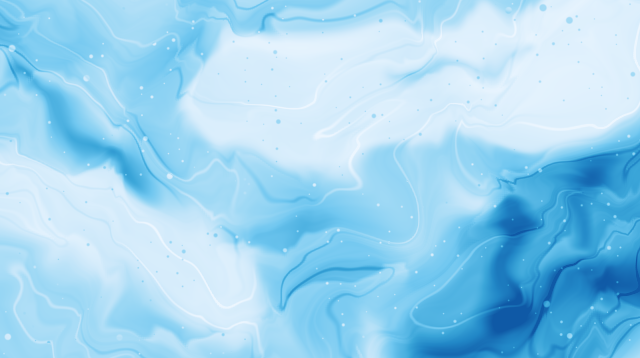
Reproduce this texture procedurally as a WebGL 2 fragment shader.

```glsl
#version 300 es
precision highp float;

uniform vec2 u_resolution;
out vec4 fragColor;

const int LOBES = 12;
const vec3 INKS[7] = vec3[7](
  vec3(.06, .35, .65), vec3(.13, .53, .78), vec3(.23, .65, .85), vec3(.44, .78, .94),
  vec3(.62, .85, .96), vec3(.80, .91, .98), vec3(.94, .97, 1.0));

// Poured lobes: segment ends, then radius, softness and tone shift
const vec4 SPINES[LOBES] = vec4[LOBES](
  vec4(.82, .70, 1.8, .92), vec4(-.05, .46, .62, .27), vec4(1.4, .15, 1.8, .4),
  vec4(1.41, .42, 1.38, .12), vec4(1.28, .04, 1.8, .24), vec4(1.58, .3, 1.66, .58),
  vec4(1.1, .03, 1.27, .45), vec4(.88, .38, .95, .2), vec4(.02, .78, .38, .5),
  vec4(0., 1., .2, .85), vec4(.52, .95, .46, .58), vec4(1.05, .77, 1.5, .92));
const vec3 SHAPES[LOBES] = vec3[LOBES](
  vec3(.19, .03, 1.45), vec3(.14, .06, 1.3), vec3(.3, .05, -1.9),
  vec3(.04, .03, -1.7), vec3(.05, .05, -1.6), vec3(.03, .03, -1.2),
  vec3(.06, .05, 1.1), vec3(.1, .08, -1.), vec3(.03, .035, -2.),
  vec3(.08, .08, -1.), vec3(.08, .08, -.7), vec3(.02, .04, -.9));

vec2 hash2(vec2 p) {
  vec3 h = fract(p.xyx * vec3(.1031, .1030, .0973));
  h += dot(h, h.yzx + 33.33);
  return fract((h.xx + h.yz) * h.zy);
}

float corner(vec2 cell, vec2 offset) {
  float angle = 6.2832 * hash2(cell).x;
  return dot(vec2(cos(angle), sin(angle)), offset);
}

// Signed gradient noise, roughly -1 to 1
float noise(vec2 p) {
  vec2 i = floor(p), f = fract(p), e = vec2(1, 0);
  vec2 u = f * f * f * (f * (f * 6. - 15.) + 10.);
  float low = mix(corner(i, f), corner(i + e, f - e), u.x);
  float high = mix(corner(i + e.yx, f - e.yx), corner(i + 1., f - 1.), u.x);
  return 1.5 * mix(low, high, u.y);
}

float fbm(vec2 p) {
  float sum = 0., gain = .55;
  for (int i = 0; i < 4; i++) {
    sum += gain * noise(p);
    p = mat2(1.6, 1.2, -1.2, 1.6) * p + 7.3;
    gain *= .5;
  }
  return sum;
}

// Repeated folding of the plane, as in stirred paint
vec2 stir(vec2 p, float amount, float frequency) {
  for (int i = 0; i < 4; i++) {
    vec2 k = p * frequency + float(i) * 5.7;
    p += amount * vec2(noise(k + 3.1), noise(k.yx + 17.4));
    amount *= .56;
    frequency *= 1.8;
  }
  return p;
}

float segment(vec2 p, vec2 a, vec2 b) {
  vec2 ab = b - a;
  return length(p - a - ab * clamp(dot(p - a, ab) / dot(ab, ab), 0., 1.));
}

// Slow ramp ending in a crisp smoothed edge
float layer(float x) {
  float edge = min(.08 + 1.5 * fwidth(x), .5), f = fract(x);
  return f * (1. - smoothstep(1. - edge, 1., f));
}

float vein(float x, float width) {
  return 1. - smoothstep(0., width + fwidth(x), abs(x));
}

float pours(vec2 p) {
  float tone = 0.;
  for (int i = 0; i < LOBES; i++) {
    vec3 s = SHAPES[i];
    float d = segment(p, SPINES[i].xy, SPINES[i].zw);
    tone += s.z * (1. - smoothstep(s.x - s.y, s.x + s.y, d));
  }
  return tone;
}

float droplets(vec2 p, float grid, float pixel) {
  vec2 cell = floor(p * grid), seed = hash2(cell + grid), place = hash2(cell + 41.);
  float radius = mix(.03, .11, seed.y * seed.y) / grid;
  float d = length(p - (cell + .2 + .6 * place) / grid);
  return step(seed.x, .22) * (1. - smoothstep(radius - pixel, radius + pixel, d));
}

vec3 ink(float tone) {
  vec3 colour = INKS[0];
  for (int i = 1; i < 7; i++) colour = mix(colour, INKS[i], clamp(tone - float(i - 1), 0., 1.));
  return colour;
}

void main() {
  vec2 p = gl_FragCoord.xy / u_resolution.y;
  float pixel = 1. / u_resolution.y;
  vec2 broad = stir(p, .11, 2.1);
  vec2 fine = stir(broad, .06, 3.4);

  // Broad body of paint
  float tone = 4. + pours(broad) + .45 * fbm(broad * 2.3 + 9.);
  float calm = smoothstep(4.3, 5.2, tone);
  float strength = mix(1., .35, calm);

  // Laminated currents falling on the left and rising on the right
  float across = fine.y - .68 * sqrt(pow(fine.x - .7, 2.) + .04);
  vec2 current = vec2(fine.x * 1.6, across * 5.);
  float activity = smoothstep(-.45, .5, noise(broad * 3. + 21.));
  float folds = layer(across * 5. + 1.3 * fbm(fine * 2.2));
  tone += strength * mix(.35, 1.25, activity) * (folds - .45);
  tone += strength * .65 * fbm(current * vec2(1., 2.6) + 13.);

  // Thin dark and pale filaments
  float thread = noise(current * 1.3 + 31.);
  tone -= strength * 1.1 * activity * vein(thread, .03);
  tone += .7 * (1. - activity) * vein(thread - .17, .025);

  // Scattered drops, pale on deep paint and blue on pale paint
  float drops = max(droplets(p, 11., pixel), droplets(p + 3.7, 27., pixel));
  tone += drops * mix(1.8, -1.4, smoothstep(3.6, 4.8, tone));

  fragColor = vec4(ink(clamp(tone, 0., 5.9)), 1);
}
```
